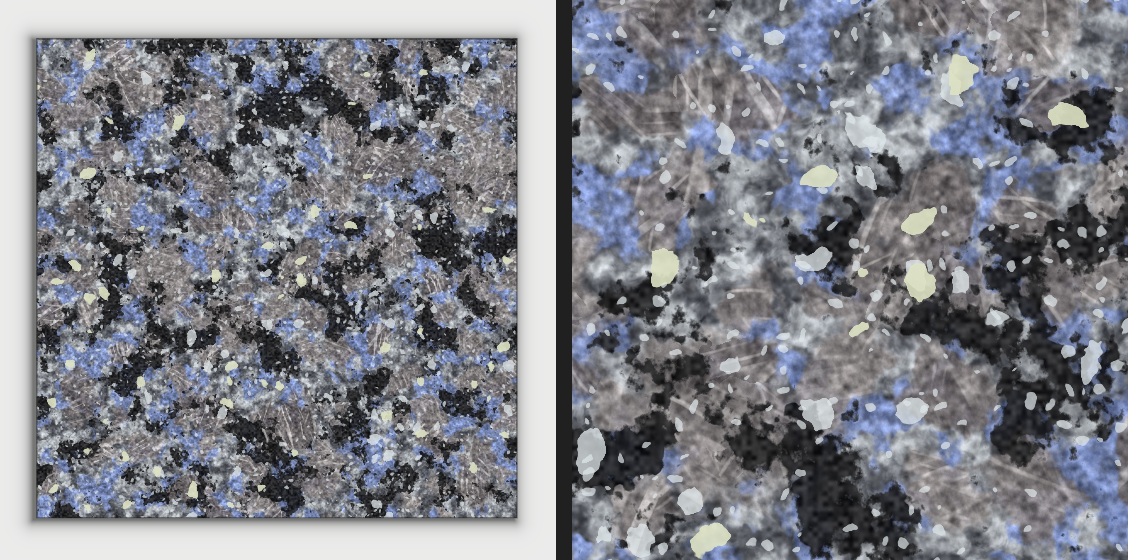
Left, the full canvas; right, a detail of the centre.
Reproduce this texture procedurally as a WebGL 1 fragment shader.

```glsl
precision highp float;
// A square slab of blue-grey granite with scratched crystals on a pale ground.
uniform vec2 u_resolution;

const vec3 GROUND = vec3(0.922, 0.922, 0.92);
const vec3 SLATE = vec3(0.30, 0.31, 0.335);
const vec3 PALE = vec3(0.70, 0.72, 0.74);
const vec3 BLUE = vec3(0.46, 0.53, 0.73);
const vec3 BLACK = vec3(0.115, 0.115, 0.12);
const vec3 BROWN = vec3(0.36, 0.335, 0.34);
const vec3 TAUPE = vec3(0.58, 0.555, 0.55);
const vec3 SCRATCH = vec3(0.84, 0.82, 0.81);
const vec3 WHITE = vec3(0.88, 0.91, 0.92);
const vec3 CREAM = vec3(0.87, 0.89, 0.77);
const vec2 SLAB_CENTER = vec2(0.4945, 0.503);
const vec2 SLAB_HALF = vec2(0.4295, 0.4285);
const float RIM = 0.0018;
const float SHADOW_WIDTH = 0.010;
const float BIG_CELL = 0.14;
const float SMALL_CELL = 0.058;

float hash(vec2 p) {
  return fract(sin(dot(p, vec2(127.1, 311.7))) * 43758.5453);
}

vec2 hash2(vec2 p) {
  return vec2(hash(p), hash(p + 41.3));
}

mat2 rotation(float a) {
  return mat2(cos(a), sin(a), -sin(a), cos(a));
}

float noise(vec2 p) {
  vec2 i = floor(p), f = fract(p);
  f = f * f * (3.0 - 2.0 * f);
  return mix(mix(hash(i), hash(i + vec2(1.0, 0.0)), f.x),
             mix(hash(i + vec2(0.0, 1.0)), hash(i + 1.0), f.x), f.y);
}

float fbm(vec2 p) {
  float sum = 0.0, weight = 0.52;
  for (int i = 0; i < 4; i++) {
    sum += weight * noise(p);
    p = rotation(0.6) * p * 2.1 + 17.0;
    weight *= 0.52;
  }
  return sum / 1.004;
}

// Scattered ragged crystals: x is coverage, y is a random id
vec2 crystals(vec2 p, float cell, float share, float ragged) {
  vec2 g = p / cell, best = vec2(0.0);
  for (int j = -1; j <= 1; j++) {
    for (int i = -1; i <= 1; i++) {
      vec2 id = floor(g) + vec2(float(i), float(j));
      vec2 center = id + 0.2 + 0.6 * hash2(id + cell);
      float seed = hash(id + 7.7);
      vec2 q = rotation(seed * 40.0) * (g - center) * vec2(0.82, 1.2);
      q *= q;
      float d = pow(dot(q, q), 0.25) - mix(0.24, 0.46, hash(id + 3.1));
      float cover = smoothstep(0.06, -0.06, d + ragged);
      cover *= step(hash(id + 19.9), share);
      if (cover > best.x) best = vec2(cover, seed);
    }
  }
  return best;
}

// Small bright grains with random radius and wobbly outline
float grains(vec2 p, float cell, float share, float wobble) {
  vec2 g = p / cell, id = floor(g);
  vec2 q = fract(g) - 0.35 - 0.3 * hash2(id);
  q = rotation(hash(id + 5.0) * 6.3) * q * vec2(0.8, 1.2);
  float radius = mix(0.12, 0.32, hash(id + 9.0));
  float soft = 0.6 / (cell * u_resolution.y);
  float d = length(q) - radius + wobble;
  return smoothstep(soft, -soft, d) * step(hash(id + 2.0), share);
}

// Fine, slightly bent strokes along one direction
float scratches(vec2 p, float angle) {
  vec2 q = rotation(angle) * p;
  q.y += 0.007 * noise(p * 32.0);
  return smoothstep(0.62, 0.92, noise(q * vec2(34.0, 290.0)));
}

vec3 granite(vec2 p) {
  vec2 w = p + 0.012 * (vec2(fbm(p * 55.0), fbm(p * 55.0 + 31.0)) - 0.5);
  float grit = fbm(p * 170.0 + 3.0);
  float ragged = fbm(w * 50.0 + 11.0) - 0.5;

  // Mottled matrix with blue feldspar
  vec3 color = mix(SLATE, PALE, smoothstep(0.28, 0.72, fbm(w * 75.0)));
  float blue = smoothstep(0.51, 0.61, fbm(w * 36.0 + 60.0));
  color = mix(color, BLUE * (0.75 + 0.5 * grit), 0.85 * blue);

  // Crystals, each with its own tone and scratch direction
  vec2 small = crystals(w, SMALL_CELL, 0.5, ragged * 0.7);
  vec2 big = crystals(w + 0.37, BIG_CELL, 0.36, ragged * 0.4);
  vec2 stone = big.x > small.x ? big : small;
  float angle = stone.y * 17.0;
  float strokes = max(scratches(p, angle), 0.8 * scratches(p + 0.5, angle + 0.7));
  vec3 body = mix(BROWN, TAUPE, 0.6 * fract(stone.y * 29.0) + 0.8 * (grit - 0.3));
  body = mix(body, SCRATCH, strokes * (0.35 + 0.5 * fract(stone.y * 53.0)));
  color = mix(color, body, 0.88 * stone.x);

  // Black mica, broken up by grit
  float mica = fbm(w * 25.0 + 90.0) + 0.35 * (grit - 0.5) - 0.09 * stone.x;
  color = mix(color, BLACK, 0.92 * smoothstep(0.52, 0.61, mica));

  // Surface grit and bright flecks
  color *= 0.72 + 0.6 * grit;
  color += 0.20 * (noise(p * 330.0) - 0.5);
  float fleck = grains(w, 0.0105, 0.22, 0.0);
  color = mix(color, WHITE, 0.7 * fleck);
  color = mix(color, WHITE, 0.75 * grains(w + 0.21, 0.027, 0.10, ragged * 0.7));
  color = mix(color, CREAM, 0.9 * grains(w + 0.63, 0.031, 0.07, ragged * 0.6));
  return clamp(color, 0.0, 1.0);
}

float boxDistance(vec2 p, vec2 halfSize) {
  vec2 d = abs(p) - halfSize;
  return length(max(d, 0.0)) + min(max(d.x, d.y), 0.0);
}

void main() {
  vec2 p = gl_FragCoord.xy / u_resolution.y;
  float pixel = 1.0 / u_resolution.y;
  float edge = boxDistance(p - SLAB_CENTER, SLAB_HALF);

  // Soft shadow falling to the lower left
  float shade = boxDistance(p - SLAB_CENTER + vec2(0.006, 0.003), SLAB_HALF);
  vec3 color = GROUND * (1.0 - 0.5 * exp(-max(shade, 0.0) / SHADOW_WIDTH));

  // Slab with a thin dark rim
  vec3 slab = granite(p);
  slab = mix(slab, BLACK, 0.7 * smoothstep(-RIM - pixel, -RIM + pixel, edge));
  color = mix(color, slab, smoothstep(0.5 * pixel, -0.5 * pixel, edge));
  gl_FragColor = vec4(color, 1.0);
}
```
